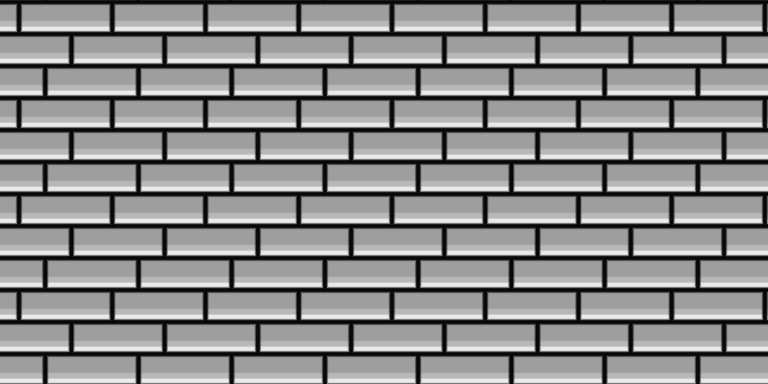
A WebGL 1 fragment shader for this pattern:

```glsl
precision highp float;
// Grey brick wall with black joints, pale lower bevels and a three-course stagger.
uniform vec2 u_resolution;

// Distance from x to the nearest whole number.
float toNearest(float x) {
  return abs(fract(x + 0.5) - 0.5);
}

// Flat face, brightening in two steps to the lower bevel; y runs downward.
float brickShade(float y) {
  float shade = mix(0.62, 0.72, smoothstep(0.55, 0.63, y));
  return mix(shade, 0.92, smoothstep(0.73, 0.81, y));
}

void main() {
  // Canvas heights, measured from the upper left.
  vec2 p = gl_FragCoord.xy / u_resolution.y;
  p.y = 1.0 - p.y;

  // Twelve courses, each shifted by one of three offsets.
  vec2 brickSize = vec2(0.2428, 1.0 / 12.0);
  vec2 cell = p / brickSize - vec2(0.204, 0.0625);
  float course = floor(cell.y);
  cell.x -= 0.281 * floor(mod(0.5 - course, 3.0));

  // Joints of equal width with soft edges.
  float joint = min(toNearest(cell.x) * brickSize.x, toNearest(cell.y) * brickSize.y);
  float soft = max(0.004, 0.75 / u_resolution.y);
  float face = smoothstep(-soft, soft, joint - 0.0065);

  float shade = mix(0.03, brickShade(fract(cell.y)), face);
  gl_FragColor = vec4(vec3(shade), 1.0);
}
```
